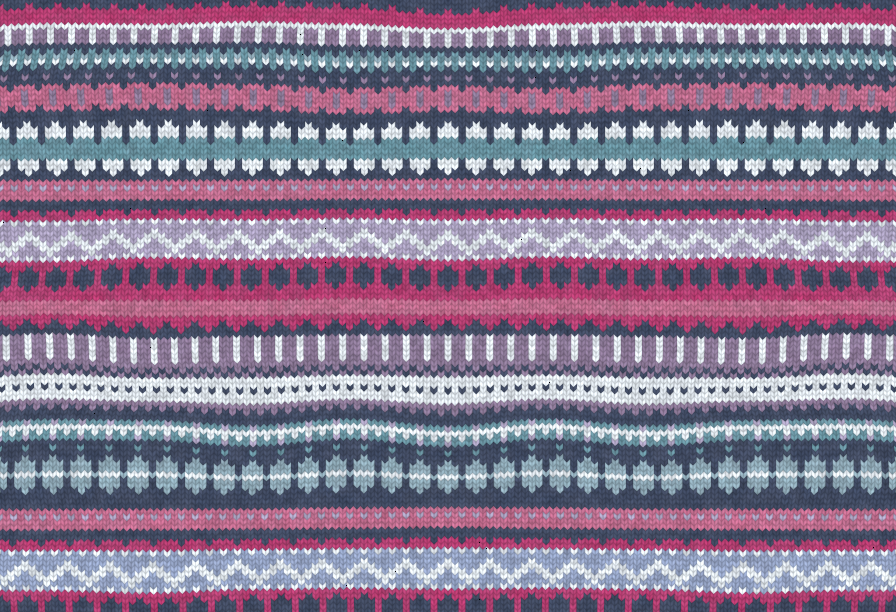
A Shadertoy shader for this pattern:

```glsl
// Striped Fair Isle knitting: bands of bars, zigzags, diamonds and triangles.
// The canvas is cut into V-shaped stitches; each picks a yarn from its row and
// column, then gets relief, fibre noise and a gentle mirrored warp.

const vec2  STITCHES  = vec2(128.0, 120.0);  // columns and rows on the canvas
const float V_SLOPE   = 1.3;                 // rise of the stitch legs, in rows
const float ROW_WAVE  = 1.8;                 // sag of the rows, in rows
const float COL_WAVE  = 0.02;                // relative sideways stretch
const float RELIEF    = 0.32;
const float FIBRE     = 0.16;
const int   SAMPLES   = 4;                   // per axis, for smooth edges

const vec3 INK      = vec3(0.23, 0.27, 0.36);
const vec3 MAGENTA  = vec3(0.70, 0.22, 0.42);
const vec3 PINK     = vec3(0.75, 0.41, 0.54);
const vec3 MAUVE    = vec3(0.54, 0.46, 0.58);
const vec3 LAVENDER = vec3(0.66, 0.62, 0.74);
const vec3 BLUE     = vec3(0.57, 0.63, 0.76);
const vec3 TEAL     = vec3(0.39, 0.56, 0.61);
const vec3 MIST     = vec3(0.55, 0.66, 0.71);
const vec3 WHITE    = vec3(0.89, 0.92, 0.94);

float hash(vec2 p) {
    p = fract(p * vec2(0.1031, 0.1137));
    p += dot(p, p.yx + 33.33);
    return fract((p.x + p.y) * p.x * 17.0);
}

float noise(vec2 p) {
    vec2 i = floor(p), f = fract(p);
    f = f * f * (3.0 - 2.0 * f);
    return mix(mix(hash(i), hash(i + vec2(1, 0)), f.x),
               mix(hash(i + vec2(0, 1)), hash(i + vec2(1, 1)), f.x), f.y);
}

// Distance in columns to the nearest motif centre, repeating every n columns
float toMotif(float col, float n) {
    float h = floor(n * 0.5);
    return abs(mod(col + h, n) - h);
}

// Yarn colour of one stitch; rows count from the top
vec3 yarn(float row, float col) {
    float d2 = toMotif(col, 2.0), d3 = toMotif(col, 3.0);
    float d4 = toMotif(col, 4.0), d6 = toMotif(col, 6.0);
    vec3 ground = LAVENDER;
    if (row >= 100.0) { row -= 65.0; ground = BLUE; }  // lower bands recur

    // Toothed edge, short bars, dotted teal, dashed pink
    if (row < 5.0)  return row < 1.0 || (row < 2.0 && d4 > 0.0) ? INK : MAGENTA;
    if (row < 9.0)  return row < 6.0 || d3 < 1.0 ? WHITE : MAUVE;
    if (row < 10.0) return INK;
    if (row < 14.0) return d2 > 0.0 ? TEAL : row == 12.0 ? WHITE : row == 11.0 ? MIST : INK;
    if (row < 17.0) return row == 15.0 && d3 < 1.0 ? MAUVE : INK;
    if (row < 22.0) {
        bool edge = row == 17.0 || row == 21.0;
        return edge && d4 > 1.0 ? INK : !edge && d4 < 1.0 ? MAUVE : PINK;
    }
    // Facing rows of triangles around a teal stripe
    if (row < 24.0) return INK;
    if (row < 27.0) return d4 < min(row - 23.0, 2.0) ? WHITE : INK;
    if (row < 31.0) return row == 27.0 && d4 > 1.0 ? INK : TEAL;
    if (row < 34.0) return d4 < min(34.0 - row, 2.0) ? WHITE : INK;
    if (row < 35.0) return INK;
    // Dotted pink, teeth, zigzag
    if (row < 39.0) return row == 36.0 && d2 < 1.0 ? LAVENDER : PINK;
    if (row < 41.0) return INK;
    if (row < 43.0) return row == 41.0 && d4 > 1.0 ? INK : MAGENTA;
    if (row < 51.0) {
        float z = row - 45.0 - d6;
        bool dots = (row == 43.0 || row == 50.0) && d2 < 1.0;
        return z == 0.0 || z == 1.0 || dots ? WHITE : ground;
    }
    // Diamonds, pink stripe, teeth
    if (row < 59.0) {
        float r = abs(row - 54.0);
        return r < 3.0 && d4 < (r < 2.0 ? 2.0 : 1.0) ? INK : MAGENTA;
    }
    if (row < 62.0) return PINK;
    if (row < 66.0) return d4 < row - 62.0 ? INK : MAGENTA;
    // Tall bars and the dotted white stripe
    if (row < 72.0) return row < 71.0 && d3 < 1.0 ? WHITE : MAUVE;
    if (row < 74.0) return mod(col + row, 2.0) < 1.0 ? MAUVE : INK;
    if (row < 79.0) return row == 76.0 && d2 < 1.0 ? INK : WHITE;
    if (row < 81.0) return row == 80.0 && d2 < 1.0 ? INK : MAUVE;
    // Pale stripe and lozenges
    if (row < 83.0) return INK;
    if (row < 87.0) return row == 84.0 || (row == 85.0 && d2 < 1.0) ? WHITE : d4 < 1.0 ? LAVENDER : TEAL;
    if (row < 90.0) return row == 88.0 && d4 < 1.0 ? TEAL : INK;
    if (row < 97.0) {
        float r = abs(row - 93.0);
        return r < 1.0 && d4 < 2.0 ? WHITE : d4 > 1.0 && r > 0.0 ? INK : r > 2.0 && d4 > 0.0 ? INK : MIST;
    }
    return INK;
}

vec3 knit(vec2 uv) {
    // Warp, mirrored about the vertical centre line
    vec2 p = vec2(uv.x - 0.5, 1.0 - uv.y);
    vec2 m = vec2(abs(p.x), p.y);
    vec2 s = p * STITCHES;
    s.x *= 1.0 + COL_WAVE * (noise(m * vec2(5.0, 14.0) + 7.0) - 0.5);
    s.y += ROW_WAVE * (noise(m * vec2(9.0, 7.0)) - 0.5);

    // Stitch cell with two slanting legs
    float col = floor(s.x + 0.5), leg = abs(s.x - col);
    s.y += V_SLOPE * (leg - 0.25);
    float row = floor(s.y);

    // Rounded yarn, stitch variation and loose fibres
    float bump = sqrt(sin(6.2832 * leg) * sin(3.1416 * fract(s.y)));
    float shade = 0.80 + RELIEF * bump;
    shade *= 0.94 + 0.12 * hash(vec2(abs(col), row) + 3.0);
    shade += FIBRE * (noise(m * vec2(330.0, 260.0)) - 0.5);
    vec3 haze = vec3(0.52, 0.52, 0.59);
    return mix(yarn(row, col), haze, 0.16 * noise(m * vec2(90.0, 70.0))) * shade;
}

void mainImage(out vec4 fragColor, in vec2 fragCoord) {
    vec3 sum = vec3(0.0);
    for (int j = 0; j < SAMPLES; j++)
        for (int i = 0; i < SAMPLES; i++) {
            vec2 offset = (vec2(i, j) + 0.5) / float(SAMPLES) - 0.5;
            sum += knit((fragCoord + offset) / iResolution.xy);
        }
    fragColor = vec4(sum / float(SAMPLES * SAMPLES), 1.0);
}
```
